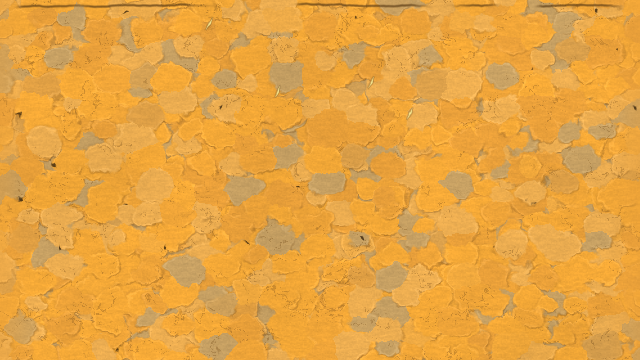
Give the GLSL for this texture, as a Shadertoy shader.

```glsl
// Weathered wall of overlapping orange paint flakes with dull tan patches showing through.

const vec3 ORANGE      = vec3(0.955, 0.660, 0.215);
const vec3 DEEP_ORANGE = vec3(0.905, 0.620, 0.225);
const vec3 PALE_ORANGE = vec3(0.920, 0.675, 0.315);
const vec3 TAN         = vec3(0.775, 0.625, 0.385);
const vec3 CRACK       = vec3(0.470, 0.310, 0.110);
const vec3 SLIVER      = vec3(0.960, 0.900, 0.560);
const int LAYERS = 5;

float hash(vec2 p) {
    vec3 q = fract(vec3(p.xyx) * 0.1031);
    q += dot(q, q.yzx + 33.33);
    return fract((q.x + q.y) * q.z);
}

vec2 hash2(vec2 p) {
    return vec2(hash(p), hash(p + 57.3));
}

float noise(vec2 p) {
    vec2 i = floor(p), f = fract(p);
    f = f * f * (3.0 - 2.0 * f);
    return mix(mix(hash(i), hash(i + vec2(1, 0)), f.x),
               mix(hash(i + vec2(0, 1)), hash(i + vec2(1, 1)), f.x), f.y);
}

float fbm(vec2 p) {
    float sum = 0.0, amp = 0.5;
    for (int i = 0; i < 4; i++) {
        sum += amp * noise(p);
        p = p * 2.03 + 17.1;
        amp *= 0.5;
    }
    return sum;
}

vec2 warp(vec2 p, float freq, float amount) {
    return p + amount * (vec2(fbm(p * freq), fbm(p * freq + 41.7)) - 0.47);
}

// Nearest flake of one layer: signed distance, tone, and direction from its centre.
vec4 flake(vec2 p, vec2 cell, float seed) {
    vec2 home = floor(p / cell);
    vec4 best = vec4(1.0, 0.0, 0.0, 0.0);
    for (int y = -1; y <= 1; y++)
    for (int x = -1; x <= 1; x++) {
        vec2 id = home + vec2(x, y);
        vec2 key = id + seed * 37.0 + 211.0;
        vec2 r = p - (id + 0.15 + 0.7 * hash2(key)) * cell;
        float radius = cell.y * mix(0.30, 0.62, hash(key + 13.7));
        float d = length(r * vec2(0.78, 1.0)) - radius;
        if (d < best.x) best = vec4(d, hash(key + 91.1), r / (length(r) + 1e-4));
    }
    return best;
}

vec3 flakeColor(float tone) {
    vec3 paint = mix(DEEP_ORANGE, ORANGE, smoothstep(0.18, 0.55, tone));
    paint = mix(paint, PALE_ORANGE, smoothstep(0.74, 0.80, tone));
    return mix(TAN, paint, smoothstep(0.11, 0.17, tone));
}

// Tapered splinter leaning up to the right.
float splinter(vec2 p, float size) {
    vec2 axis = normalize(vec2(0.5, 1.0));
    float along = dot(p, axis);
    float across = abs(dot(p, vec2(axis.y, -axis.x)));
    float taper = max(0.0, 1.0 - abs(along) / size);
    return max(across - 0.17 * size * taper, abs(along) - size);
}

float specks(vec2 p, float cell, float px) {
    vec2 id = floor(p / cell);
    vec2 center = (id + 0.2 + 0.6 * hash2(id + 7.0)) * cell;
    float radius = mix(0.0018, 0.0050, hash(id + 29.0));
    float d = length((p - center) * vec2(0.8, 1.0)) - radius;
    return step(0.87, hash(id + 63.0)) * smoothstep(px, -px, d);
}

void mainImage(out vec4 fragColor, in vec2 fragCoord) {
    vec2 p = fragCoord / iResolution.y;
    float aspect = iResolution.x / iResolution.y;
    float px = 1.0 / iResolution.y;
    vec2 torn = warp(warp(p, 22.0, 0.045), 95.0, 0.011);

    // Exposed ground, then flakes from the lowest layer to the top one
    vec3 color = TAN;
    for (int i = 0; i < LAYERS; i++) {
        float seed = float(i) + 1.0;
        vec4 f = flake(torn + seed * vec2(0.371, 0.217), vec2(0.100, 0.076), seed);
        float cover = smoothstep(px, -px, f.x);
        float below = 0.30 + 0.70 * smoothstep(0.3, -0.8, f.w - 0.4 * f.z);
        float broken = smoothstep(0.30, 0.68, noise(p * 38.0 + seed * 9.0));
        float shadow = smoothstep(0.0065, 0.0, abs(f.x)) * below * broken;
        color = mix(color, CRACK, 0.42 * shadow);
        vec3 paint = flakeColor(f.y);
        float lip = smoothstep(0.004, 0.0, abs(f.x + 0.004)) * broken;
        paint += 0.045 * lip;
        color = mix(color, paint, cover);
    }

    // Wrinkles, brushed streaks and grain
    float ridge = abs(fbm(torn * vec2(24.0, 31.0) + 5.0) - 0.47);
    float wrinkle = smoothstep(0.018, 0.0, ridge) * smoothstep(0.48, 0.72, noise(p * 17.0));
    color = mix(color, CRACK, 0.36 * wrinkle);
    color *= 1.0 + 0.11 * (fbm(warp(p, 12.0, 0.03) * vec2(45.0, 190.0)) - 0.47);
    color *= 1.0 + 0.06 * (noise(p * 280.0) - 0.5);
    color *= 1.0 + 0.09 * (fbm(p * 4.0 + 3.0) - 0.47);

    // Worn margins and the crack along the top
    float side = min(p.x, aspect - p.x);
    color = mix(color, DEEP_ORANGE, 0.35 * smoothstep(0.10, 0.0, side));
    float topLine = 0.994 - 0.018 * fbm(vec2(p.x * 14.0, 2.0));
    float topCrack = smoothstep(0.006, 0.0, abs(p.y - topLine));
    color = mix(color, CRACK * 0.75, 0.7 * topCrack * smoothstep(0.3, 0.6, noise(vec2(p.x * 9.0, 8.0))));

    // Dark pits and a few pale splinters
    color = mix(color, CRACK * 0.45, 0.8 * specks(torn, 0.13, px));
    for (int i = 0; i < 4; i++) {
        vec2 key = vec2(float(i) * 3.7 + 2.0, 19.0);
        vec2 center = vec2(aspect * mix(0.25, 0.65, hash(key)), mix(0.50, 0.97, hash(key + 5.0)));
        float d = splinter(warp(p, 60.0, 0.008) - center, mix(0.013, 0.023, hash(key + 8.0)));
        color = mix(color, CRACK, 0.5 * smoothstep(0.005, 0.0, abs(d)));
        color = mix(color, SLIVER, smoothstep(px, -px, d));
    }
    fragColor = vec4(clamp(color, 0.0, 1.0), 1.0);
}
```
